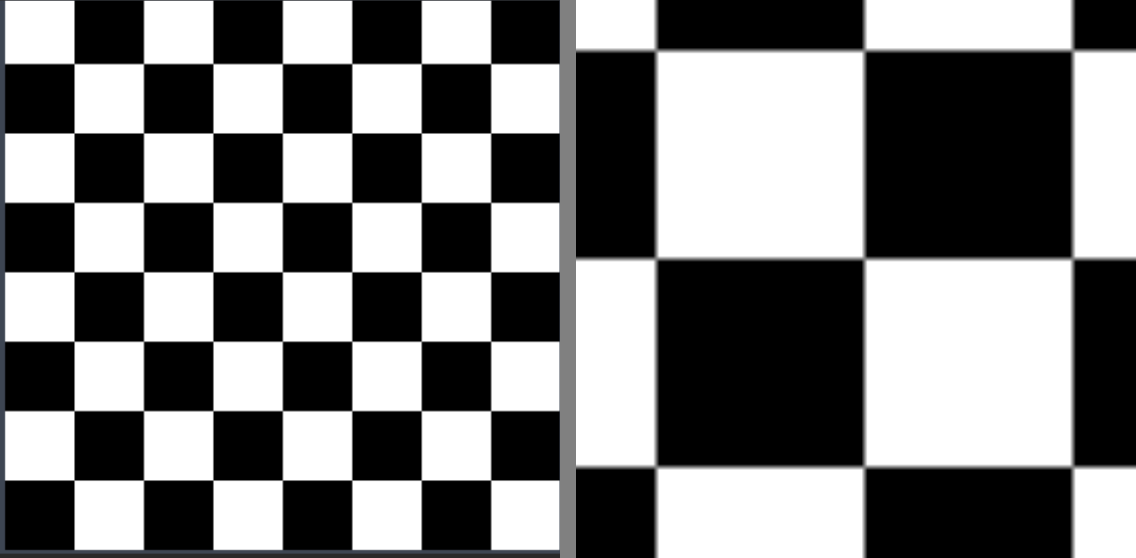
Left: the whole. Right: its middle third, enlarged.
Reproduce this pattern procedurally as a Shadertoy shader.

```glsl
// Black and white checkerboard, eight by eight cells, inside slate and charcoal rails.
// Cells come from the product of two soft square waves; the rails lie along the
// left and bottom edges and wrap around the canvas, so the tile repeats cleanly.

// Soft square wave: +1 in even cells, -1 in odd ones.
vec2 squareWave(vec2 cell, vec2 softness) {
    vec2 edgeDistance = 0.5 - abs(mod(cell + 0.5, 2.0) - 1.0);
    return clamp(edgeDistance / softness, -1.0, 1.0);
}

// Band from the canvas edge to a given end, fading within a pixel across the wrap.
float rail(float x, float end, float pixel, float blur) {
    return smoothstep(-pixel, 0.0, x) * (1.0 - smoothstep(end - blur, end + blur, x));
}

void mainImage(out vec4 fragColor, in vec2 fragCoord) {
    vec2 uv = fragCoord / iResolution.xy;
    vec2 pixel = 1.0 / iResolution.xy;
    vec2 blur = max(vec2(0.0018), 0.75 * pixel);

    // Checkerboard, held at its outer cells so no fringe shows beside the rails
    vec2 cellSize = vec2(0.1240, 0.1244);
    vec2 cell = clamp((uv - vec2(0.0091, 0.0144)) / cellSize, 0.04, 7.96);
    vec2 wave = squareWave(cell, blur / cellSize);
    vec3 color = vec3(0.5 - 0.5 * wave.x * wave.y);

    // Rails, measured from the nearest copy of the canvas edge
    vec2 edge = fract(uv + 0.5) - 0.5;
    vec3 slate = vec3(0.24, 0.27, 0.32);
    vec3 charcoal = vec3(0.16);
    color = mix(color, slate, rail(edge.x, 0.0091, pixel.x, blur.x));
    color = mix(color, slate, rail(edge.y, 0.0144, pixel.y, blur.y));
    color = mix(color, charcoal, rail(edge.y, 0.0078, pixel.y, blur.y));

    fragColor = vec4(color, 1.0);
}
```
